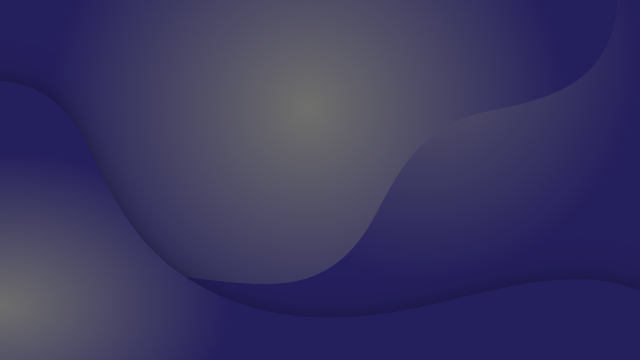
A WebGL 2 fragment shader for this background:

```glsl
#version 300 es
precision highp float;
// Three stacked navy sheets with wavy borders, each lit by a soft grey glow.
// Borders are chains of cubic Beziers turned into signed distances;
// the front sheet drops a faint shadow on those behind it.
uniform vec2 u_resolution;
out vec4 fragColor;

const vec3 NAVY = vec3(0.143, 0.124, 0.365);
const vec3 GLOW = vec3(0.437, 0.437, 0.425);

vec2 cubic(vec2 a, vec2 b, vec2 c, vec2 d, float t) {
    float s = 1.0 - t;
    return s * s * s * a + 3.0 * s * t * (s * b + t * c) + t * t * t * d;
}

// Updates border.x (distance) and border.y (+1 above, -1 below).
void addCurve(vec2 p, vec2 a, vec2 b, vec2 c, vec2 d, inout vec2 border) {
    vec2 start = a;
    for (int i = 1; i <= 24; i++) {
        vec2 end = cubic(a, b, c, d, float(i) / 24.0);
        vec2 along = end - start, rel = p - start;
        float h = clamp(dot(rel, along) / dot(along, along), 0.0, 1.0);
        border.x = min(border.x, length(rel - h * along));
        if (p.x >= start.x && p.x < end.x)
            border.y = along.x * rel.y - along.y * rel.x > 0.0 ? 1.0 : -1.0;
        start = end;
    }
}

float middleBorder(vec2 p) {
    vec2 border = vec2(99.0, p.x < 15.0 ? 1.0 : -1.0);
    vec2 valley = vec2(6.67, 1.90), slope = vec2(9.50, 3.85), shelf = vec2(11.98, 6.17);
    addCurve(p, vec2(3.13, 2.29), vec2(4.48, 2.13), vec2(5.52, 1.90), valley, border);
    addCurve(p, valley, vec2(8.23, 1.90), vec2(8.96, 2.75), slope, border);
    addCurve(p, slope, vec2(10.02, 4.79), vec2(10.52, 5.77), shelf, border);
    addCurve(p, shelf, vec2(13.33, 6.48), vec2(15.38, 6.67), vec2(15.44, 9.10), border);
    return border.x * border.y;
}

float frontBorder(vec2 p) {
    vec2 border = vec2(99.0, 1.0);
    vec2 slope = vec2(2.40, 4.94), bend = vec2(4.63, 2.08);
    vec2 valley = vec2(8.23, 1.06), crest = vec2(14.48, 2.02);
    addCurve(p, vec2(-0.20, 6.98), vec2(1.25, 6.98), vec2(1.88, 6.08), slope, border);
    addCurve(p, slope, vec2(2.96, 3.71), vec2(3.65, 2.71), bend, border);
    addCurve(p, bend, vec2(5.73, 1.38), vec2(6.88, 1.06), valley, border);
    addCurve(p, valley, vec2(10.63, 1.06), vec2(12.29, 2.02), crest, border);
    addCurve(p, crest, vec2(15.10, 2.02), vec2(15.73, 1.88), vec2(16.25, 1.60), border);
    return border.x * border.y;
}

// Navy sheet with a linear elliptical glow.
vec3 sheet(vec2 p, vec2 center, vec2 radius, float strength) {
    float glow = max(0.0, 1.0 - length((p - center) / radius));
    return mix(NAVY, GLOW, strength * glow);
}

void main() {
    // The canvas is 9 units high and 16 wide.
    vec2 p = 9.0 * gl_FragCoord.xy / u_resolution.y;
    float soft = 6.0 / u_resolution.y;
    float middle = middleBorder(p), front = frontBorder(p);

    // Back and middle sheets
    vec3 color = sheet(p, vec2(7.70, 6.29), vec2(6.45), 1.0);
    color = mix(sheet(p, vec2(10.5, 7.5), vec2(5.5), 0.72), color,
                smoothstep(-soft, soft, middle));

    // Shadow, then the front sheet
    color *= 1.0 - 0.2 * exp(-max(front, 0.0) / 0.3);
    color = mix(sheet(p, vec2(0.05, 1.35), vec2(5.7, 3.85), 0.97), color,
                smoothstep(-soft, soft, front));
    fragColor = vec4(color, 1.0);
}
```
